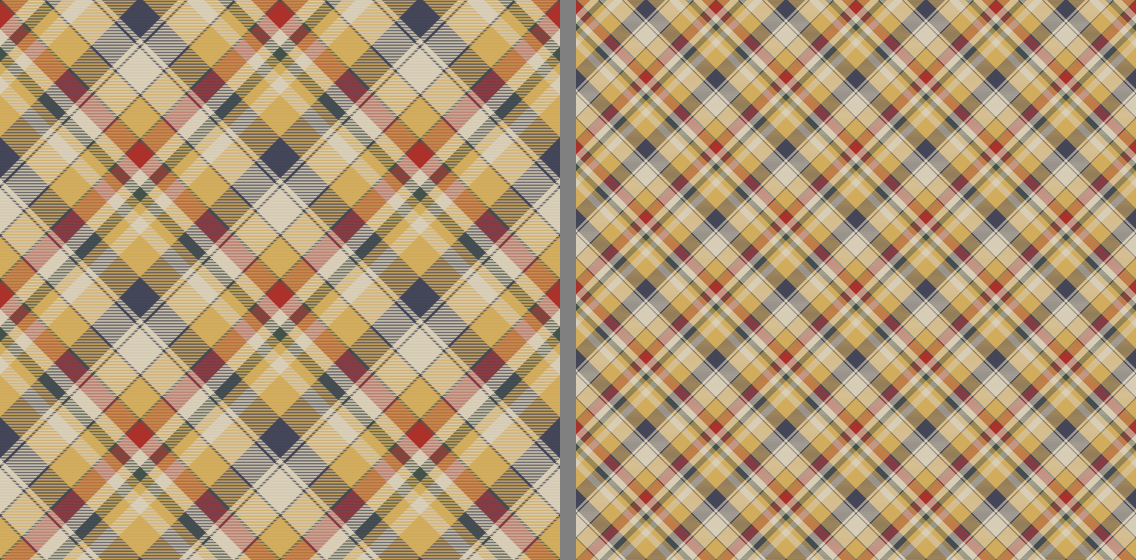
Left: one tile. Right: repeated 2 by 2.
Give the GLSL for this pattern, as a Shadertoy shader.

```glsl
// Diagonal tartan: one colour sequence runs along both diagonals, mirrored about
// the vertical axis. Fine horizontal threads lean to one sequence or the other,
// blended in linear light, so equal colours cross solid and others cross striped.

const float PERIOD = 384.0;   // sett length in thread units; two fit the canvas
const float ROWS = 192.0;     // thread pairs from bottom to top

// Coverage of a band from a to b, wrapping around the sett.
float band(float t, float a, float b, float blur) {
    float d = abs(mod(t - 0.5 * (a + b) + 0.5 * PERIOD, PERIOD) - 0.5 * PERIOD);
    return 1.0 - smoothstep(-blur, blur, d - 0.5 * (b - a));
}

// Colour of the sett at position t; alpha marks the softly woven red.
vec4 sett(float t, float blur) {
    vec4 yellow = vec4(0.82, 0.675, 0.365, 0.0);
    vec4 cream = vec4(0.845, 0.805, 0.715, 0.0);
    vec4 navy = vec4(0.265, 0.275, 0.345, 0.0);
    vec4 green = vec4(0.265, 0.325, 0.29, 0.0);
    vec4 red = vec4(0.675, 0.19, 0.165, 1.0);

    vec4 c = yellow;
    // Wide cream field beside the navy block, with its pinstripes
    c = mix(c, cream, band(t, 40.0, 130.0, blur));
    c = mix(c, navy, band(t, -4.0, 52.5, blur));
    c = mix(c, navy, band(t, 62.0, 66.5, blur));
    c = mix(c, navy, band(t, 128.5, 133.0, blur));
    // Narrow cluster: green edge, red, cream, green
    c = mix(c, green, band(t, 189.5, 200.0, blur));
    c = mix(c, cream, band(t, 225.0, 265.0, blur));
    c = mix(c, red, band(t, 195.0, 231.5, blur));
    c = mix(c, green, band(t, 256.0, 277.0, blur));
    // Single cream stripe in the yellow ground
    return mix(c, cream, band(t, 296.0, 322.0, blur));
}

void mainImage(out vec4 fragColor, in vec2 fragCoord) {
    vec2 uv = fragCoord / iResolution.xy;

    // Positions along the falling and rising diagonals
    float across = uv.x - 0.25;
    float blur = PERIOD * 1.6 / iResolution.y;
    vec4 falling = sett(2.0 * PERIOD * (across - uv.y), blur);
    vec4 rising = sett(2.0 * PERIOD * (-across - uv.y), blur);

    // Alternating threads from -1 to 1, softened by the size of one pixel
    float soft = min(0.5 * ROWS / iResolution.y, 0.25);
    float thread = smoothstep(0.25 - soft, 0.25 + soft, abs(fract(uv.y * ROWS) - 0.5));
    thread = 2.0 * thread - 1.0;

    // Red blends almost smoothly, the other colours keep visible lines
    float contrast = mix(0.31, 0.13, max(falling.a, rising.a));
    vec3 light = mix(falling.rgb * falling.rgb, rising.rgb * rising.rgb, 0.5 + contrast * thread);
    vec3 cloth = sqrt(light) * (1.0 - 0.012 * thread);
    fragColor = vec4(cloth, 1.0);
}
```
